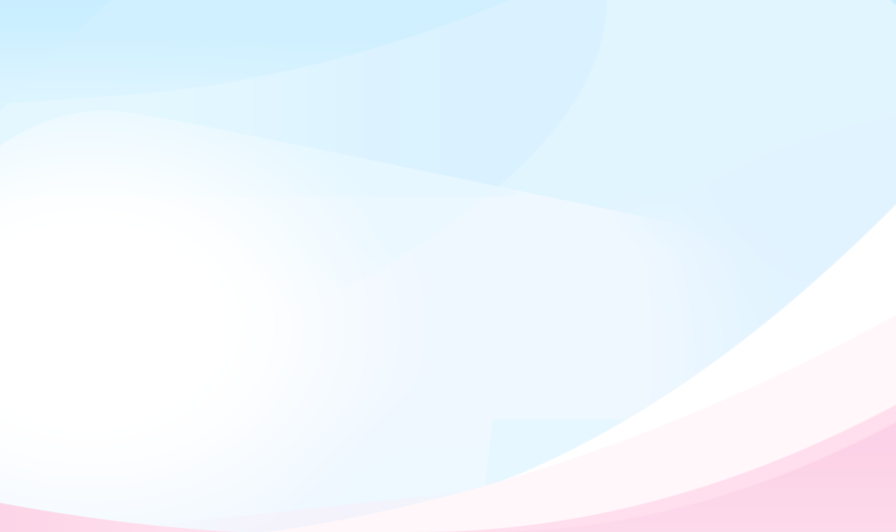
This background is drawn by a WebGL 2 fragment shader. Its source:

```glsl
#version 300 es
precision highp float;

uniform vec2 u_resolution;
out vec4 fragColor;

#define GLOW_CENTER vec2(0.10, 0.39)
#define GLOW_RADIUS vec2(0.36, 0.46)
#define CREST vec2(0.117, 0.792)
#define SHELF_HEIGHT 0.630
#define ARC_TOP 0.677
#define ARC_BEND 0.98

const vec3 WHITE = vec3(1.0);
const vec3 DEEP_SKY = vec3(0.815, 0.941, 1.0);
const vec3 MID_SKY = vec3(0.855, 0.950, 1.0);
const vec3 SOFT_SKY = vec3(0.882, 0.960, 1.0);
const vec3 MIST = vec3(0.942, 0.972, 1.0);
const vec3 BLUSH = vec3(1.0, 0.970, 0.981);
const vec3 LIGHT_PINK = vec3(1.0, 0.870, 0.930);
const vec3 DEEP_PINK = vec3(0.986, 0.822, 0.904);

// Antialiased coverage of the positive side of an edge
float cover(float d) {
    float w = max(fwidth(d), 0.0001);
    return smoothstep(-w, w, d);
}

// Parabola that climbs from zero at the given start
float rise(float x, float start, float bend, float slope) {
    float t = x - start;
    return t * (bend * max(t, 0.0) + slope);
}

// Rounded crest on the left with a long descending tail
float waveHeight(float x) {
    float d = x - CREST.x;
    float tail = 0.35 * (sqrt(d * d + 0.0011) - 0.033);
    return CREST.y - (d < 0.0 ? 4.82 * d * d : tail);
}

vec3 upperSky(vec2 p, float leftOfArc) {
    vec3 leftSky = mix(vec3(0.895, 0.970, 1.0), MID_SKY, smoothstep(0.1, 0.55, p.x));
    vec3 color = mix(SOFT_SKY, leftSky, leftOfArc);

    // Darker sheet along the top
    float sheet = cover(p.y - 0.82 - rise(p.x, 0.13, 0.66, 0.12));
    float depth = smoothstep(0.80, 0.96, p.y);
    color = mix(color, DEEP_SKY, sheet * leftOfArc * mix(0.35, 1.0, depth));

    // Corner sheet
    float corner = cover(p.y - 0.79 - p.x * (1.9 - 1.7 * p.x));
    vec3 cornerColor = mix(vec3(0.87, 0.96, 1.0), vec3(0.79, 0.935, 1.0), smoothstep(0.78, 1.0, p.y));
    return mix(color, cornerColor, corner);
}

vec3 lowerMist(vec2 p, float leftOfArc) {
    vec3 color = mix(MIST, vec3(0.886, 0.957, 1.0), smoothstep(0.68, 0.90, p.x));
    color = mix(color, vec3(0.915, 0.972, 1.0), 0.8 * leftOfArc * smoothstep(0.40, 0.54, p.y));

    // Cool patch beside the ribbons
    float patchEdge = cover(p.x - 0.535 - 0.07 * p.y) * cover(0.212 - p.y);
    color = mix(color, vec3(0.89, 0.968, 1.0), 0.85 * patchEdge);
    float coolBase = smoothstep(0.30, 0.05, p.y) * smoothstep(0.25, 0.45, p.x);
    color = mix(color, vec3(0.92, 0.972, 1.0), 0.5 * coolBase);

    // Strip between the wave and the shelf
    float strip = cover(p.y - SHELF_HEIGHT) * (1.0 - smoothstep(0.55, 0.60, p.x));
    color = mix(color, vec3(0.895, 0.968, 1.0), 0.7 * strip);

    // Broad white glow
    float radius = length((p - GLOW_CENTER) / GLOW_RADIUS);
    float glow = 1.0 - smoothstep(0.35, 1.10, radius);
    return mix(color, WHITE, glow);
}

vec3 ribbons(vec2 p, vec3 color) {
    // Lilac haze above the ribbon tip
    float haze = cover(0.018 + 0.178 * (p.x - 0.20) - p.y);
    haze *= smoothstep(0.15, 0.30, p.x) * (1.0 - smoothstep(0.45, 0.54, p.x));
    color = mix(color, vec3(0.965, 0.945, 0.980), 0.7 * haze);

    // Nested ribbons on the right
    color = mix(color, WHITE, cover(rise(p.x, 0.30, 1.167, 0.063) - p.y));
    color = mix(color, BLUSH, cover(rise(p.x, 0.30, 0.487, 0.242) - p.y));
    color = mix(color, LIGHT_PINK, cover(rise(p.x, 0.48, 0.84, 0.023) - p.y));
    vec3 pink = mix(vec3(0.990, 0.850, 0.920), DEEP_PINK, smoothstep(0.0, 0.18, p.y));
    color = mix(color, pink, cover(rise(p.x, 0.56, 0.98, 0.037) - p.y));

    // Small pink wedge on the left
    vec3 wedgeColor = mix(LIGHT_PINK, vec3(0.99, 0.84, 0.91), smoothstep(0.2, 0.0, p.x));
    return mix(color, wedgeColor, cover(rise(-p.x, -0.26, 0.40, 0.107) - p.y));
}

void main() {
    vec2 p = gl_FragCoord.xy / u_resolution;
    float drop = 1.0 - p.y;
    float leftOfArc = cover(ARC_TOP - ARC_BEND * drop * drop - p.x);

    // Sky divided by the wave, which dissolves toward the right
    float belowWave = cover(waveHeight(p.x) - p.y);
    float softEdge = smoothstep(0.66, 0.50, p.y);
    belowWave = mix(belowWave, softEdge, smoothstep(0.65, 0.78, p.x));
    vec3 color = mix(upperSky(p, leftOfArc), lowerMist(p, leftOfArc), belowWave);

    // Faint fold at the right
    float d = 1.0 - p.x;
    float fold = cover(0.78 - d * (0.27 + 1.5 * d) - p.y);
    fold *= smoothstep(0.70, 0.85, p.x) * smoothstep(0.35, 0.65, p.y);
    color = mix(color, vec3(0.878, 0.947, 1.0), 0.6 * fold);

    fragColor = vec4(ribbons(p, color), 1.0);
}
```
